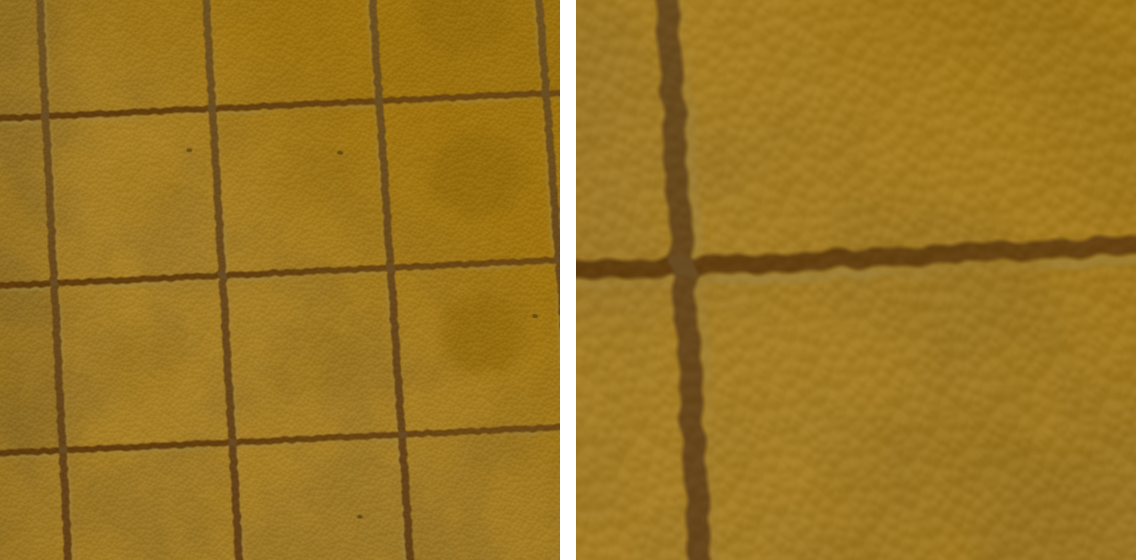
Left, the full canvas; right, a detail of the centre.
Give the GLSL for this texture, as a Shadertoy shader.

```glsl
vec2 hash2(vec2 p) {
    return fract(sin(vec2(dot(p, vec2(127.1, 311.7)), dot(p, vec2(269.5, 183.3)))) * 4375.85);
}

// Distance to the nearest scattered point
float cellular(vec2 p) {
    vec2 id = floor(p);
    float nearest = 2.0;
    for (int y = -1; y <= 1; y++)
        for (int x = -1; x <= 1; x++) {
            vec2 c = id + vec2(x, y);
            nearest = min(nearest, distance(p, c + hash2(c)));
        }
    return nearest;
}

// Broad mottling from layered sines
float mottle(vec2 p) {
    float sum = 0.0, amp = 0.5;
    for (int i = 0; i < 4; i++) {
        sum += amp * sin(p.x + 1.7 * sin(p.y * 0.8)) * sin(p.y + 1.3 * sin(p.x * 0.7));
        p = mat2(1.5, 1.1, -1.1, 1.5) * p + 2.3;
        amp *= 0.55;
    }
    return sum;
}

void mainImage(out vec4 fragColor, in vec2 fragCoord) {
    vec2 uv = fragCoord / iResolution.xy;

    // Skewed tile grid with slight perspective
    mat2 axes = mat2(0.3005, 0.0139, -0.0178, 0.298);
    vec2 grid = inverse(axes) * (uv - vec2(0.397, 0.508));
    grid.x /= 1.0 - 0.008 * grid.y;
    vec2 tile = floor(grid);
    vec2 local = fract(grid) - 0.5;
    vec2 rnd = hash2(tile + 7.0);

    // Glaze: warm upper right, paler middle, dim left edge
    float broad = mottle(uv * 14.0);
    vec3 glaze = mix(vec3(0.605, 0.465, 0.155), vec3(0.65, 0.495, 0.15), smoothstep(-0.5, 0.5, broad));
    glaze = mix(glaze, vec3(0.61, 0.44, 0.04), 0.8 * smoothstep(0.85, 1.6, uv.x + uv.y));
    glaze *= 0.91 + 0.09 * smoothstep(0.0, 0.22, uv.x);
    glaze *= 0.98 + 0.04 * rnd.x;

    // Amber smudge inside the tiles, strongest on the right
    float blob = length((local - 0.12 * (rnd - 0.5)) * vec2(1.0, 1.15)) + 0.06 * broad;
    float smudge = smoothstep(0.36, 0.18, blob) * mix(0.15, 0.65, smoothstep(0.0, 1.0, tile.x));
    glaze = mix(glaze, vec3(0.57, 0.415, 0.05), smudge * smoothstep(-2.0, -1.0, tile.y));

    // Embossed grain
    vec2 grainPos = mat2(0.8, 0.6, -0.6, 0.8) * uv * vec2(125.0, 135.0);
    float grain = cellular(grainPos) - cellular(grainPos + vec2(0.35, -0.3));
    glaze += 0.05 * grain + 0.012 * mottle(uv * 95.0);

    // Rare dark pit
    vec2 pit = local - (rnd.yx - 0.5) * 0.7;
    glaze *= 1.0 - 0.35 * step(0.7, rnd.y) * smoothstep(0.025, 0.008, length(pit * vec2(1.0, 1.4)));

    // Signed offset from the nearest joint, with ragged edges
    vec2 joint = grid - round(grid);
    joint += 0.003 * sin(grid.yx * 41.0 + 2.0 * sin(grid.yx * 17.0));
    joint += 0.002 * sin(grid.yx * 97.0 + grid.xy * 13.0);
    vec2 edge = abs(joint);

    // Pale glazed rims beside the joints
    float side = round(grid.x) > 0.5 ? -1.0 : 1.0;
    vec2 rim = vec2(joint.x * side, -joint.y) - vec2(0.032, 0.03);
    vec2 glow = exp(-rim * rim / 0.00012) * vec2(0.45, 0.6);
    float worn = 0.65 + 0.35 * sin(grid.x * 9.0 + grid.y * 7.0 + broad * 3.0);
    glaze = mix(glaze, vec3(0.61, 0.52, 0.27), max(glow.x, glow.y) * worn);

    // Grout: dark across, lighter down, greyed at the crossings
    float soft = 0.006 + 2.0 / iResolution.y;
    vec2 halfWidth = vec2(0.0225, 0.0185);
    vec2 line = 1.0 - smoothstep(halfWidth - soft, halfWidth + soft, edge);
    vec3 across = mix(vec3(0.37, 0.23, 0.05), vec3(0.42, 0.28, 0.08), smoothstep(0.0, 1.0, uv.x));
    vec3 down = mix(vec3(0.39, 0.25, 0.09), vec3(0.43, 0.32, 0.13), uv.y);
    vec3 color = mix(glaze, across + 0.03 * grain, line.y);
    color = mix(color, down + 0.03 * grain, line.x);
    color = mix(color, vec3(0.41, 0.31, 0.16), 0.7 * line.x * line.y);

    fragColor = vec4(clamp(color, 0.0, 1.0), 1.0);
}
```
